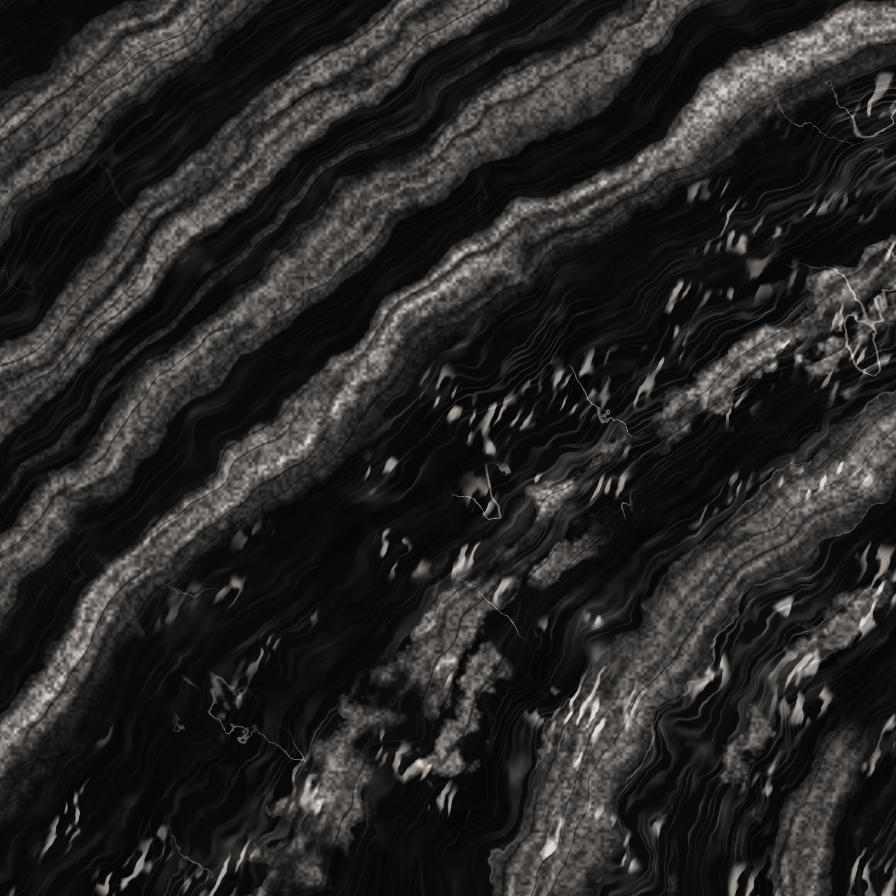
A Shadertoy shader for this texture:

```glsl
// Black marble with curved diagonal grey bands, fine wavy strata and pale flakes.

float hash(vec2 p) {
    p = fract(p * vec2(123.34, 456.21));
    p += dot(p, p + 45.32);
    return fract(p.x * p.y);
}

float noise(vec2 p) {
    vec2 i = floor(p), f = fract(p);
    f = f * f * (3.0 - 2.0 * f);
    return mix(mix(hash(i), hash(i + vec2(1, 0)), f.x),
               mix(hash(i + vec2(0, 1)), hash(i + vec2(1, 1)), f.x), f.y);
}

float fbm(vec2 p) {
    float sum = 0.0, amp = 0.53;
    for (int i = 0; i < 4; i++) {
        sum += amp * noise(p);
        p = mat2(0.8, 0.6, -0.6, 0.8) * p * 2.03 + 7.3;
        amp *= 0.5;
    }
    return sum;
}

// Thin line along the middle contour of the noise
float vein(vec2 p, float width) {
    return 1.0 - smoothstep(0.0, width, abs(noise(p) - 0.5));
}

// Band with a dim rim and a brighter core
float band(float s, float center, float halfWidth) {
    float d = abs(s - center);
    float rim = 1.0 - smoothstep(halfWidth - 0.003, halfWidth + 0.003, d);
    float core = 1.0 - smoothstep(halfWidth * 0.45, halfWidth * 0.9, d);
    return 0.5 * rim + 0.5 * core;
}

void mainImage(out vec4 fragColor, in vec2 fragCoord) {
    vec2 uv = fragCoord / iResolution.xy;

    // Curved strata: s runs across the layers, along follows them
    float radius = length(uv - vec2(2.075, -1.304));
    float diagonal = uv.x + uv.y;
    float along = 0.7 * diagonal;
    float bend = max(2.53 - radius, 0.0);
    float s = radius - 0.75 * bend * bend * (diagonal - 1.0);
    float lower = 1.0 - smoothstep(2.43, 2.53, s);
    s += 0.055 * (fbm(uv * 6.0) - 0.5);
    s += 0.016 * (noise(vec2(along * 17.0, s * 6.0)) - 0.5);
    s += 0.009 * (noise(vec2(along * 38.0, s * 14.0)) - 0.5);
    float rough = fbm(uv * 42.0) - 0.5;
    float edge = s + (0.014 + 0.014 * lower) * rough;

    // Dark ground with fine wavy lines
    float value = 0.012 + 0.045 * fbm(vec2(along * 7.0, s * 45.0));
    float curl = s + lower * 0.028 * (fbm(uv * 20.0 + 3.0) - 0.5);
    float patches = smoothstep(0.35, 0.7, fbm(vec2(along * 6.0, s * 11.0) + 5.0));
    float lines = vein(vec2(along * 7.0, curl * 85.0), 0.12)
                + 0.7 * vein(vec2(along * 13.0, curl * 150.0) + 9.0, 0.16);
    value += lines * (0.025 + 0.13 * patches * mix(0.25, 1.0, lower)) * (0.4 + noise(uv * 60.0));

    // Solid bands
    float grey = 0.34 * band(edge, 2.965, 0.052);
    grey = max(grey, 0.35 * band(edge, 2.812, 0.021));
    grey = max(grey, 0.38 * band(edge, 2.766, 0.023));
    grey = max(grey, 0.12 * band(edge, 2.788, 0.03));
    grey = max(grey, 0.15 * band(s, 2.705, 0.006));
    grey = max(grey, 0.34 * band(edge, 2.647, 0.034));
    grey = max(grey, 0.47 * band(edge, 2.533, 0.024));
    grey = max(grey, 0.16 * band(edge, 2.505, 0.029));
    grey = max(grey, 0.36 * band(edge, 2.055, 0.05));
    float fade = 1.0 - smoothstep(1.08, 1.18, diagonal);
    grey = max(grey, 0.35 * fade * band(edge, 1.8, 0.036));

    // Broken, mottled bands
    float ragged = edge + 0.03 * rough;
    float broken = smoothstep(0.28, 0.58, fbm(vec2(along * 11.0, s * 24.0) + 2.0));
    float gaps = smoothstep(0.45, 0.6, noise(vec2(along * 13.0, s * 9.0) + 4.0));
    grey = max(grey, 0.44 * broken * band(ragged, 2.255, 0.029));
    grey = max(grey, 0.38 * gaps * band(ragged, 2.2, 0.016));
    grey = max(grey, 0.36 * gaps * band(ragged, 1.92, 0.018));

    // Layering and crystal grain inside the bands
    float layers = 0.55 + 0.8 * noise(vec2(along * 5.0, s * 130.0));
    float grain = 0.4 + 0.75 * noise(uv * 290.0) + 0.45 * noise(uv * 140.0 + 11.0);
    float seams = 1.0 - 0.45 * vein(vec2(along * 4.0, s * 60.0) + 6.0, 0.09);
    value = max(value, grey * layers * grain * seams);

    // Pale rims where the lower band breaks off
    float rim = 1.0 - smoothstep(0.0, 0.0025, abs(abs(edge - 2.055) - 0.05));
    value += 0.22 * rim * smoothstep(0.35, 0.7, noise(uv * 25.0));

    // Clusters of short steep flakes in chains
    vec2 steep = mat2(0.9, 0.42, -0.42, 0.9) * uv + 0.02 * fbm(uv * 25.0);
    float cluster = smoothstep(0.62, 0.82, noise(vec2(along * 19.0, s * 30.0) + 8.0));
    float flake = smoothstep(0.52, 0.85, noise(steep * vec2(190.0, 48.0)));
    value += 0.55 * lower * cluster * flake;

    // Hairline cracks crossing the strata
    float crackField = fbm(vec2(along * 9.0, s * 4.0) + 1.5 * rough * 0.15 + 20.0);
    float crack = 1.0 - smoothstep(0.0, 0.011, abs(crackField - 0.5));
    float crackMask = smoothstep(0.66, 0.8, noise(uv * 9.0 + 31.0));
    value += crack * crackMask * mix(0.06, 0.38, lower);

    vec3 stone = value * mix(vec3(1.0), vec3(1.03, 0.99, 0.96), smoothstep(0.05, 0.3, value));
    fragColor = vec4(clamp(stone, 0.0, 0.85), 1.0);
}
```
